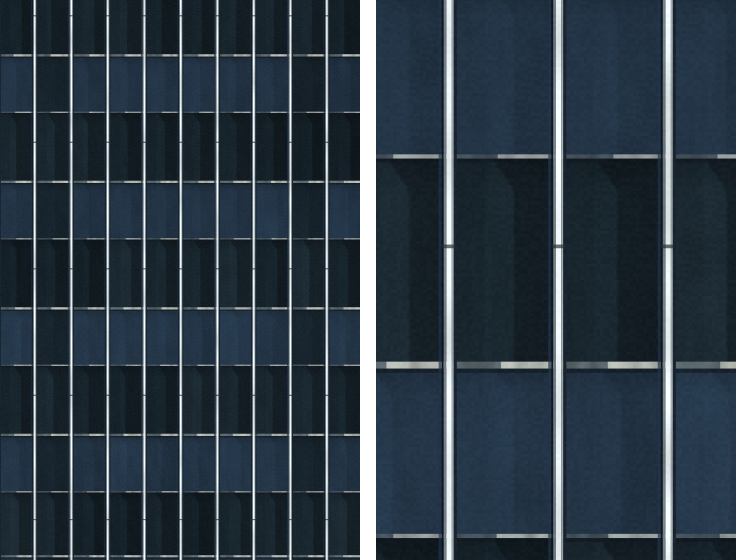
Left, the full canvas; right, a detail of the centre.
A WebGL 2 fragment shader for this texture:

```glsl
#version 300 es
precision highp float;

uniform vec2 u_resolution;
out vec4 outColor;

float hash(vec2 p) {
    return fract(sin(dot(p, vec2(127.1, 311.7))) * 43758.5453);
}

float noise(vec2 p) {
    vec2 i = floor(p), f = fract(p);
    f = f * f * (3.0 - 2.0 * f);
    return mix(mix(hash(i), hash(i + vec2(1, 0)), f.x),
               mix(hash(i + vec2(0, 1)), hash(i + vec2(1, 1)), f.x), f.y);
}

// Share of the pixel footprint around x that lies between a and b
float band(float x, float a, float b) {
    float h = 0.5 / u_resolution.y;
    return clamp((min(x + h, b) - max(x - h, a)) / (2.0 * h), 0.0, 1.0);
}

// Reflections: vertical folds with a slanted head, different in every pane
vec3 glass(vec2 cell, float t, float v, bool tall) {
    float columnShade = mod(cell.x, 7.0) == 1.0 ? 1.0 : 0.0;
    float tone = hash(cell + (tall ? 17.3 : 4.1));
    float fold = 0.45 + 0.20 * hash(cell * 1.7 + 3.0);
    float head = tall ? smoothstep(0.125, 0.102, v) : smoothstep(0.02, 0.0, v);
    float side = smoothstep(-0.02, 0.02, t - fold + 0.18 * head);
    float strip = smoothstep(0.01, 0.04, t - 0.3) * (1.0 - side);

    vec3 dark = mix(vec3(0.070, 0.112, 0.136), vec3(0.096, 0.142, 0.172), tone);
    vec3 blue = mix(vec3(0.122, 0.184, 0.244), vec3(0.142, 0.212, 0.284), tone);
    blue = mix(blue, vec3(0.080, 0.124, 0.152), columnShade * 0.85);
    vec3 color = tall ? dark : blue;
    float depth = tall ? 0.24 : 0.07;
    color *= 1.0 + depth * (0.45 - side + 0.35 * strip);
    return color * (1.0 - 0.12 * head);
}

void main() {
    vec2 p = gl_FragCoord.xy / u_resolution.y;
    float pitch = 0.0652, period = 0.2259, blueHeight = 0.1016;

    // Bay coordinates, with a slightly shorter lowest pane
    float across = p.x - 0.0622;
    float down = 0.901 - p.y;
    down += 0.08 * max(down - 0.78, 0.0);
    vec2 cell = floor(vec2(across / pitch + 1.0, down / period));
    float t = fract(across / pitch);
    float v = down - cell.y * period;
    float m = across - pitch * round(across / pitch);
    float fromThick = down - period * round(down / period);
    float fromThin = v - blueHeight;
    bool tall = v > blueHeight;

    vec3 color = glass(cell, t, v, tall);
    color *= 0.95 + 0.10 * noise(p * vec2(90.0, 35.0));
    color *= 0.92 + 0.16 * noise(p * vec2(6.0, 4.0) + 5.0);

    // Dark gaskets beside the bars
    color = mix(color, vec3(0.06, 0.09, 0.12), 0.6 * band(fromThick, 0.0018, 0.0045));
    color = mix(color, vec3(0.06, 0.09, 0.12), 0.6 * band(fromThin, 0.0012, 0.0035));

    // Crossbars: dim on the left, sunlit on the right
    float barRow = round(2.0 * down / period);
    float litStart = 0.42 + 0.08 * hash(vec2(cell.x, barRow) + 8.0);
    float lit = band((t - litStart) * pitch, 0.0, 1.0);
    float wear = 0.85 + 0.25 * noise(vec2(p.x * 160.0, barRow * 5.0 + 2.0));
    vec3 thickColor = mix(vec3(0.36, 0.41, 0.43), vec3(0.69, 0.71, 0.68), lit);
    vec3 thinColor = mix(vec3(0.27, 0.32, 0.36), vec3(0.60, 0.63, 0.62), lit);
    color = mix(color, thickColor * wear, band(fromThick, -0.0022, 0.0019));
    color = mix(color, thinColor * wear, band(fromThin, -0.0013, 0.0012));

    // Mullions: blue reveals, grey flanks and a bright core
    float streak = 0.92 + 0.14 * noise(vec2(round(across / pitch) * 9.0, p.y * 28.0));
    color = mix(color, vec3(0.13, 0.20, 0.30), 0.7 * band(m, -0.0062, -0.0044));
    color = mix(color, vec3(0.06, 0.09, 0.12), band(m, -0.0044, -0.0032));
    color = mix(color, vec3(0.45, 0.50, 0.52) * streak, band(m, -0.0032, -0.0016));
    color = mix(color, vec3(0.93, 0.96, 0.97) * streak, band(m, -0.0016, 0.0016));
    color = mix(color, vec3(0.62, 0.66, 0.67) * streak, band(m, 0.0016, 0.0028));
    color = mix(color, vec3(0.10, 0.14, 0.19), band(m, 0.0028, 0.0046));

    // Splice joint in each mullion
    float joint = band(v, 0.1540, 0.1562) * band(m, -0.0040, 0.0036);
    color = mix(color, vec3(0.16, 0.18, 0.19), 0.7 * joint);

    // Fine grain
    color += 0.022 * (hash(floor(p * 512.0)) - 0.5);
    outColor = vec4(color, 1.0);
}
```
